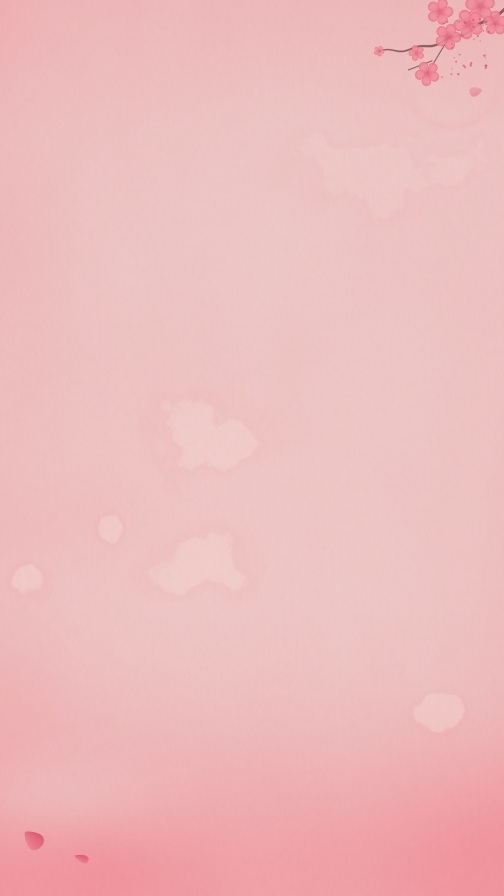
This background is drawn by a Shadertoy shader. Its source:

```glsl
#define PAPER vec3(0.925, 0.782, 0.775)
#define ROSE vec3(0.940, 0.580, 0.615)
#define CREAM vec3(0.950, 0.815, 0.800)
#define PETAL vec3(0.945, 0.560, 0.620)
#define PETAL_DEEP vec3(0.840, 0.270, 0.380)
#define BARK vec3(0.480, 0.270, 0.290)
#define STAIN_ROUGHNESS 2.2
#define GRAIN 0.010
#define SPECKS 36

float hash(vec2 p) {
    return fract(sin(dot(p, vec2(127.1, 311.7))) * 43758.5453);
}

float noise(vec2 p) {
    vec2 i = floor(p), f = fract(p);
    f = f * f * (3.0 - 2.0 * f);
    return mix(mix(hash(i), hash(i + vec2(1, 0)), f.x),
               mix(hash(i + vec2(0, 1)), hash(i + vec2(1, 1)), f.x), f.y);
}

float fbm(vec2 p) {
    float sum = 0.0, amp = 0.5;
    for (int i = 0; i < 5; i++) {
        sum += amp * noise(p);
        p = mat2(1.6, 1.2, -1.2, 1.6) * p + 7.3;
        amp *= 0.5;
    }
    return sum;
}

float glow(vec2 p, vec2 center, vec2 radius) {
    vec2 d = (p - center) / radius;
    return exp(-dot(d, d));
}

float cover(float dist) {
    float px = 1.0 / iResolution.y;
    return 1.0 - smoothstep(-0.7 * px, 0.7 * px, dist);
}

float segment(vec2 p, vec2 a, vec2 b) {
    vec2 ab = b - a;
    return length(p - a - ab * clamp(dot(p - a, ab) / dot(ab, ab), 0.0, 1.0));
}

// Pink density of the wash, strongest at the foot and the borders
float blush(vec2 p) {
    float b = 0.68 * pow(1.0 - smoothstep(0.0, 0.32, p.y), 1.3);
    b += 0.24 * smoothstep(0.84, 1.02, p.y);
    b += 0.20 * exp(-p.x * 11.0) + 0.10 * exp((p.x - 0.5625) * 14.0);
    b += 0.25 * glow(p, vec2(0.12, 0.02), vec2(0.10, 0.06));
    b += 0.24 * glow(p, vec2(0.55, 0.05), vec2(0.14, 0.10));
    b += 0.12 * glow(p, vec2(0.02, 0.23), vec2(0.10, 0.07));
    b += 0.10 * glow(p, vec2(0.06, 0.42), vec2(0.14, 0.05));
    b -= 0.28 * glow(p, vec2(0.06, 0.11), vec2(0.13, 0.045));
    return b + 0.07;
}

// Dried pale pool with a ragged, slightly darker rim
vec3 stain(vec3 col, vec2 p, vec2 center, vec2 radius, float strength) {
    float d = length((p - center) / radius) + STAIN_ROUGHNESS * (fbm(p * 26.0) - 0.5);
    float rim = smoothstep(0.85, 1.0, d) * (1.0 - smoothstep(1.0, 1.6, d));
    col = mix(col, CREAM, strength * (1.0 - smoothstep(0.75, 1.0, d)));
    return mix(col, ROSE, 0.16 * strength * rim);
}

// Five-petalled flower with veined petals and a deep heart
vec3 blossom(vec3 col, vec2 p, float radius, float turn) {
    float a = atan(p.y, p.x) + turn, r = length(p) / radius;
    float edge = 0.52 + 0.48 * sqrt(abs(cos(2.5 * a)));
    float shade = 0.55 * exp(-r * r * 9.0) + 0.35 * smoothstep(0.75, 1.0, r / edge);
    shade += 0.15 * pow(abs(sin(2.5 * a)), 6.0);
    return mix(col, mix(PETAL, PETAL_DEEP, shade), 0.88 * cover((r - edge) * radius));
}

// Loose petal, tapered along its own axis
vec3 loosePetal(vec3 col, vec2 p, vec2 size, float angle, float alpha) {
    float c = cos(angle), s = sin(angle);
    vec2 q = mat2(c, -s, s, c) * p / size;
    q.y /= 1.0 - 0.45 * q.x;
    vec3 tint = mix(PETAL, PETAL_DEEP, 0.55 - 0.35 * q.y);
    return mix(col, tint, alpha * cover((length(q) - 1.0) * size.y));
}

void mainImage(out vec4 fragColor, in vec2 fragCoord) {
    vec2 p = fragCoord / iResolution.y;

    // Paper wash, mottling and vertical streaks
    float mottle = fbm(p * 7.0) - 0.5;
    float streak = noise(p * vec2(34.0, 5.0)) - 0.5;
    vec3 col = mix(PAPER, ROSE, clamp(blush(p) + 0.16 * mottle + 0.035 * streak, 0.0, 1.0));
    col = mix(col, CREAM, 0.25 * glow(p, vec2(0.24, 0.42), vec2(0.22, 0.16)));

    // Watercolour pools
    col = stain(col, p, vec2(0.225, 0.515), vec2(0.050, 0.045), 0.50);
    col = stain(col, p, vec2(0.220, 0.375), vec2(0.050, 0.035), 0.50);
    col = stain(col, p, vec2(0.125, 0.405), vec2(0.014, 0.015), 0.55);
    col = stain(col, p, vec2(0.035, 0.358), vec2(0.016, 0.020), 0.55);
    col = stain(col, p, vec2(0.490, 0.205), vec2(0.025, 0.016), 0.50);
    col = stain(col, p, vec2(0.420, 0.815), vec2(0.080, 0.035), 0.28);
    float ring = abs(length(p - vec2(0.505, 0.910)) - 0.052);
    col = mix(col, ROSE, 0.14 * exp(-ring * 300.0) * smoothstep(0.92, 0.86, p.y));

    // Branch and twigs
    float t = clamp((p.x - 0.423) / 0.14, 0.0, 1.0);
    float bough = abs(p.y - 0.943 - 0.047 * pow(t, 2.2) - 0.0015 * sin(t * 25.0));
    bough = max(bough - mix(0.0007, 0.0022, t), 0.423 - p.x);
    float twig = min(segment(p, vec2(0.501, 0.958), vec2(0.477, 0.918)),
                     segment(p, vec2(0.482, 0.932), vec2(0.456, 0.922)));
    col = mix(col, BARK, 0.8 * cover(min(bough, twig - 0.0006)));

    // Buds and blossoms: xy place, z radius
    vec3 flowers[8] = vec3[8](
        vec3(0.491, 0.987, 0.015), vec3(0.477, 0.918, 0.014),
        vec3(0.536, 0.993, 0.017), vec3(0.500, 0.959, 0.015),
        vec3(0.523, 0.973, 0.017), vec3(0.553, 0.974, 0.014),
        vec3(0.423, 0.943, 0.006), vec3(0.465, 0.941, 0.009));
    for (int i = 0; i < 8; i++)
        col = blossom(col, p - flowers[i].xy, flowers[i].z, 1.7 * float(i));

    // Pollen specks below the cluster
    for (int i = 0; i < SPECKS; i++) {
        float k = float(i);
        vec2 spread = vec2(hash(vec2(k, 1.0)), hash(vec2(k, 2.0)));
        vec2 at = vec2(0.490, 0.912) + spread * vec2(0.060, 0.070);
        float size = mix(0.0005, 0.0015, hash(vec2(k, 3.0)));
        col = mix(col, PETAL_DEEP, 0.6 * cover(length(p - at) - size));
    }

    // Drifting petals
    col = loosePetal(col, p - vec2(0.037, 0.063), vec2(0.012, 0.009), 2.4, 0.85);
    col = loosePetal(col, p - vec2(0.091, 0.042), vec2(0.008, 0.004), 2.8, 0.85);
    col = loosePetal(col, p - vec2(0.531, 0.898), vec2(0.007, 0.005), 0.2, 0.40);

    col += GRAIN * (noise(p * vec2(500.0, 260.0)) - 0.5);
    fragColor = vec4(col, 1.0);
}
```
